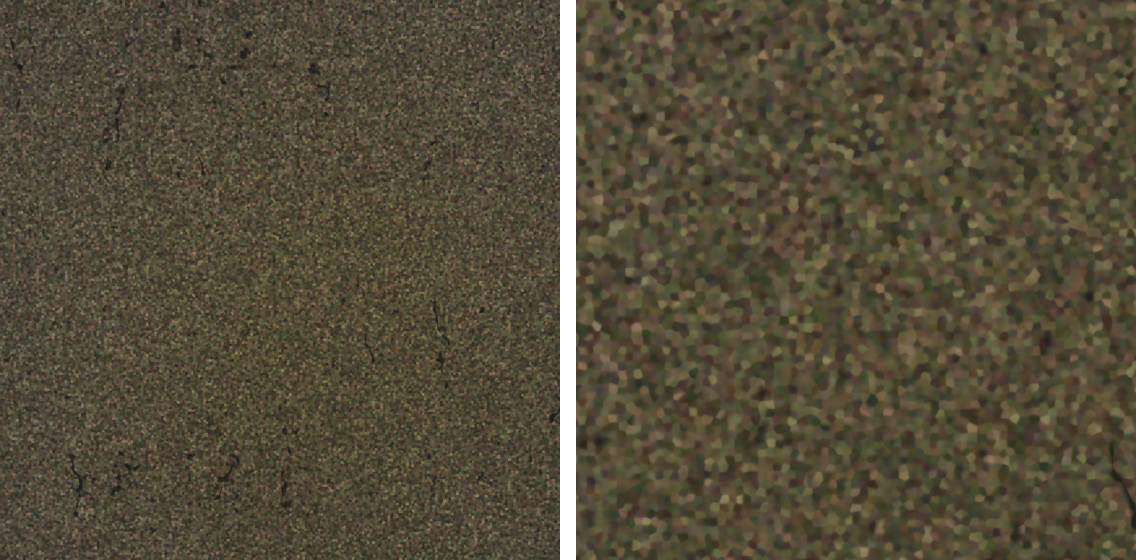
Left: the whole. Right: its middle third, enlarged.
This texture is drawn by a Shadertoy shader. Its source:

```glsl
// Damp brown sand: fine soft grains, dark pits and broken, mostly upright cracks.

const vec3 WARM_SAND = vec3(0.322, 0.290, 0.206);
const vec3 COOL_SAND = vec3(0.330, 0.297, 0.246);
const vec3 PIT_SHADE = vec3(0.115, 0.110, 0.098);
const int CRACK_COUNT = 14;
const float TAU = 6.28318;

vec3 hash3(vec2 p) {
    vec3 q = fract(vec3(p.xyx) * vec3(0.1031, 0.1030, 0.0973));
    q += dot(q, q.yxz + 33.33);
    return fract((q.xxy + q.yzz) * q.zyx);
}

float cornerSlope(vec2 cell, vec2 offset) {
    float angle = TAU * hash3(cell).x;
    return dot(vec2(cos(angle), sin(angle)), offset);
}

// Gradient noise, roughly -0.7 to 0.7
float gradientNoise(vec2 p) {
    vec2 i = floor(p), f = p - i;
    vec2 u = f * f * f * (f * (f * 6.0 - 15.0) + 10.0);
    vec2 e = vec2(1.0, 0.0);
    float low = mix(cornerSlope(i, f), cornerSlope(i + e, f - e), u.x);
    float high = mix(cornerSlope(i + e.yx, f - e.yx), cornerSlope(i + e.xx, f - e.xx), u.x);
    return mix(low, high, u.y);
}

// Softly blended scattered grains: rgb = random tint, a = brightness
vec4 grainField(vec2 p) {
    vec2 cell = floor(p);
    vec4 sum = vec4(0.0);
    float total = 0.0;
    for (int y = -1; y <= 1; y++) {
        for (int x = -1; x <= 1; x++) {
            vec2 id = cell + vec2(x, y);
            vec2 d = id + 0.15 + 0.7 * hash3(id + 17.0).xy - p;
            vec3 tint = hash3(id + 71.0);
            float tone = hash3(id + 43.0).z;
            float weight = exp(-7.0 * dot(d, d));
            sum += weight * vec4(tint - 0.5, tone - 0.5 + 0.6 * pow(tone, 14.0));
            total += weight;
        }
    }
    return sum / total;
}

float segmentDistance(vec2 p, vec2 a, vec2 b) {
    vec2 pa = p - a, ba = b - a;
    return length(pa - ba * clamp(dot(pa, ba) / dot(ba, ba), 0.0, 1.0));
}

// Closeness to scattered jagged cracks, 1 on the line
float crackField(vec2 p, float width) {
    vec2 jag = vec2(gradientNoise(p * 14.0), gradientNoise(p * 14.0 + 50.0)) * 0.035;
    jag += vec2(gradientNoise(p * 45.0), gradientNoise(p * 45.0 + 90.0)) * 0.014;
    float nearest = 1.0;
    for (int i = 0; i < CRACK_COUNT; i++) {
        vec3 place = hash3(vec2(float(i) * 3.7 + 2.0, 8.0));
        vec3 shape = hash3(vec2(float(i) * 5.3 + 4.0, 29.0));
        float band = i % 2 == 0 ? 0.62 + 0.3 * place.y : 0.02 + 0.4 * place.y;
        vec2 start = vec2((float(i) + place.x) / float(CRACK_COUNT), band);
        vec2 run = vec2(0.7 * (shape.x - 0.5), 1.0) * mix(0.04, 0.2, shape.y * shape.y);
        nearest = min(nearest, segmentDistance(p + jag, start, start + run));
    }
    return exp(-nearest / width);
}

// Rough patches gather toward the top and bottom
float roughPatches(vec2 p) {
    float cluster = gradientNoise(p * 4.0 + 6.0) + 0.5 * gradientNoise(p * 10.0);
    return smoothstep(0.05, 0.4, cluster) * smoothstep(0.15, 0.45, abs(p.y - 0.47));
}

// Coverage of dark hollows, 0 to 1
float pitCoverage(vec2 p) {
    float pits = gradientNoise(p * 46.0) + 0.6 * gradientNoise(p * 105.0 + 31.0);
    float depth = pits + 0.75 * crackField(p, 0.005) + 0.32 * roughPatches(p) - 0.1;
    return smoothstep(0.3, 0.8, depth);
}

vec3 sandBase(vec2 p) {
    vec2 fromCentre = p - 0.5;
    float cool = smoothstep(0.12, 0.7, length(p - vec2(0.6, 0.4)));
    float light = 1.0 - 0.2 * dot(fromCentre, fromCentre);
    light += 0.06 * gradientNoise(p * 3.0 + 20.0) + 0.08 * gradientNoise(p * 22.0);
    return mix(WARM_SAND, COOL_SAND, cool) * light;
}

void mainImage(out vec4 fragColor, in vec2 fragCoord) {
    vec2 uv = fragCoord / iResolution.y;

    // Grain brightness and coloured speckle
    vec4 grain = grainField(uv * 215.0);
    float clumps = gradientNoise(uv * 125.0 + 11.0);
    vec3 speckle = 1.0 + 0.55 * grain.a + 0.28 * clumps + 0.22 * grain.rgb;
    vec3 color = sandBase(uv) * speckle;

    // Hollows keep a little grain
    vec3 shade = PIT_SHADE * mix(vec3(1.0), speckle, 0.6);
    color = mix(color, shade, 0.88 * pitCoverage(uv));

    fragColor = vec4(color, 1.0);
}
```
